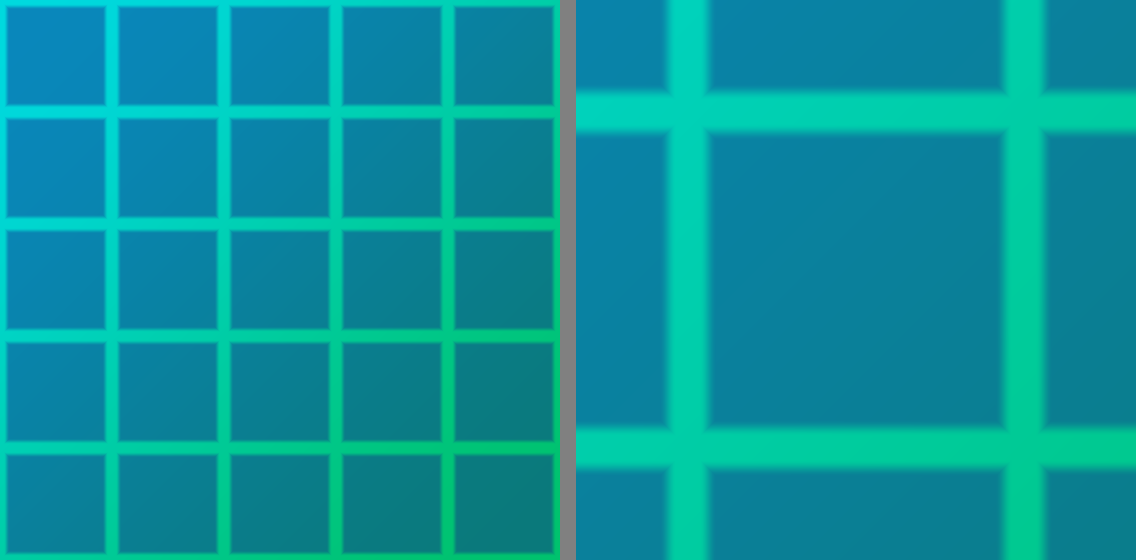
Left: the whole. Right: its middle third, enlarged.
A WebGL 1 fragment shader for this pattern:

```glsl
precision highp float;

// A five by five grid of flat square tiles parted by soft glowing lines.
// Distance to the nearest cell border shapes the lines, and one diagonal
// gradient from upper left to lower right tints both tiles and lines.

uniform vec2 u_resolution;

const float CELLS = 5.0;          // repeats across and down
const float LINE_CORE = 0.035;    // half width of the solid line, in cells
const float LINE_FADE = 0.085;    // where the line has faded out, in cells

const vec3 TILE_BLUE  = vec3(0.035, 0.530, 0.735);
const vec3 TILE_TEAL  = vec3(0.040, 0.475, 0.480);
const vec3 LINE_CYAN  = vec3(0.000, 0.850, 0.870);
const vec3 LINE_GREEN = vec3(0.000, 0.760, 0.430);

// Distance to the nearest border of a unit cell.
float borderDistance(vec2 p) {
  vec2 d = 0.5 - abs(fract(p) - 0.5);
  return min(d.x, d.y);
}

void main() {
  vec2 uv = gl_FragCoord.xy / u_resolution;

  // Diagonal tint, eased at both corners
  float diagonal = smoothstep(0.0, 1.0, 0.5 * (uv.x + 1.0 - uv.y));
  vec3 tile = mix(TILE_BLUE, TILE_TEAL, diagonal);
  vec3 line = mix(LINE_CYAN, LINE_GREEN, diagonal);

  // Soft grid lines
  float coverage = 1.0 - smoothstep(LINE_CORE, LINE_FADE, borderDistance(uv * CELLS));

  gl_FragColor = vec4(mix(tile, line, coverage), 1.0);
}
```
